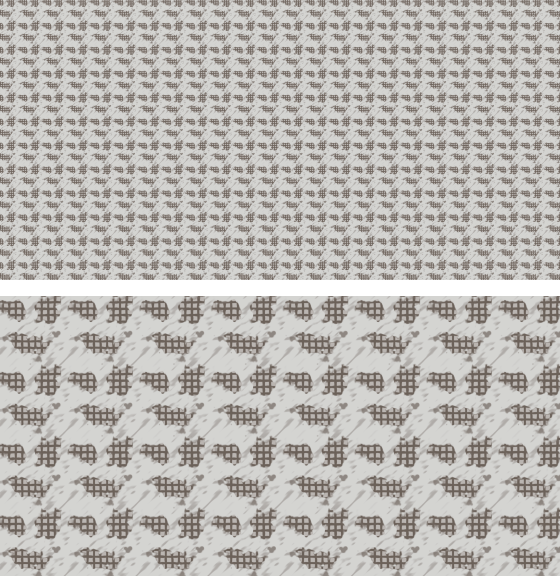
Top: the whole. Bottom: its middle third, enlarged.
This pattern is drawn by a WebGL 2 fragment shader. Its source:

```glsl
#version 300 es
precision highp float;
// Pale worn ground with torn scraps of dark mesh, repeated on a square tile.
// Each tile holds three noisy superellipses filled with a woven grid,
// plus crumbs and faint flecks made from noise that wraps with the tile.

#define ROWS 11.7        // tiles down the canvas
#define MESH 11.0        // mesh cells along a tile side
#define THREAD 0.36      // thread width as a share of a cell
#define RAGGED 0.09      // roughness of torn edges
#define FLECKS 0.75      // strength of the wear on the ground
#define SAMPLES 4        // supersampling per axis

uniform vec2 u_resolution;
out vec4 fragColor;

const vec3 GROUND = vec3(0.83, 0.83, 0.82);
const vec3 FLECK = vec3(0.64, 0.62, 0.605);
const vec3 HOLE = vec3(0.73, 0.71, 0.695);
const vec3 THREAD_COLOR = vec3(0.42, 0.38, 0.35);
const vec3 RIM = vec3(0.49, 0.455, 0.43);

float hash(vec2 p) {
    p = fract(p * vec2(0.1731, 0.3173));
    p += dot(p, p.yx + 19.19);
    return fract((p.x + p.y) * p.x * 7.31);
}

// Value noise that wraps with the unit tile; freq must be whole
float tileNoise(vec2 p, vec2 freq) {
    vec2 q = p * freq;
    vec2 i = floor(q);
    vec2 f = fract(q);
    f = f * f * (3.0 - 2.0 * f);
    vec2 a = mod(i, freq);
    vec2 b = mod(i + 1.0, freq);
    return mix(mix(hash(a), hash(vec2(b.x, a.y)), f.x),
               mix(hash(vec2(a.x, b.y)), hash(b), f.x), f.y);
}

// Approximate distance to a tilted superellipse in the nearest tile
float scrapDistance(vec2 p, vec2 center, vec2 radius, float tilt, float power) {
    vec2 d = p - center;
    d -= round(d);
    float c = cos(tilt), s = sin(tilt);
    d = abs(mat2(c, -s, s, c) * d) / radius;
    float r = pow(pow(d.x, power) + pow(d.y, power), 1.0 / power);
    return (r - 1.0) * min(radius.x, radius.y);
}

vec3 shade(vec2 p) {
    float coarse = tileNoise(p, vec2(10.0)) - 0.5;
    float fine = tileNoise(p, vec2(25.0)) - 0.5;

    // Large scraps: block, slanted leaf, wide oval
    float d = scrapDistance(p, vec2(0.77, 0.75), vec2(0.16, 0.205), -0.15, 3.0);
    d = min(d, scrapDistance(p, vec2(0.28, 0.765), vec2(0.195, 0.125), -0.4, 2.0));
    d = min(d, scrapDistance(p, vec2(0.52, 0.28), vec2(0.26, 0.13), -0.15, 2.0));
    d += RAGGED * (coarse + 0.8 * fine);

    // Crumbs beside the scraps
    float crumb = scrapDistance(p, vec2(0.89, 0.42), vec2(0.06, 0.05), 0.3, 2.0);
    crumb = min(crumb, scrapDistance(p, vec2(0.62, 0.06), vec2(0.07, 0.03), 0.5, 2.0));
    crumb = min(crumb, scrapDistance(p, vec2(0.18, 0.36), vec2(0.05, 0.025), -0.4, 2.0));
    crumb += 0.05 * fine;

    // Ground with short slanted flecks, denser near torn edges
    float wear = tileNoise(vec2(p.x - p.y, p.y), vec2(19.0, 14.0));
    float fringe = 1.0 - smoothstep(0.0, 0.10, d);
    float fleck = smoothstep(0.68 - 0.22 * fringe, 0.95, wear);
    vec3 color = mix(GROUND, FLECK, fleck * FLECKS);

    // Woven mesh with slightly uneven threads
    vec2 cell = abs(fract(p * MESH + 0.1 * coarse) - 0.5);
    float thread = 0.5 * THREAD * (1.0 + 0.5 * fine);
    float weave = 1.0 - smoothstep(thread - 0.05, thread + 0.05, min(cell.x, cell.y));
    vec3 mesh = mix(HOLE, THREAD_COLOR, weave);
    float rim = smoothstep(-0.035, -0.01, d) * smoothstep(-0.2, 0.3, fine);
    mesh = mix(mesh, RIM, 0.6 * rim);

    color = mix(color, mesh, 1.0 - smoothstep(-0.015, 0.015, d));
    return mix(color, RIM, 0.8 * (1.0 - smoothstep(-0.015, 0.015, crumb)));
}

void main() {
    // Average a grid of samples so the fine mesh stays smooth
    vec3 total = vec3(0.0);
    for (int y = 0; y < SAMPLES; y++) {
        for (int x = 0; x < SAMPLES; x++) {
            vec2 offset = (vec2(x, y) + 0.5) / float(SAMPLES) - 0.5;
            vec2 p = (gl_FragCoord.xy + offset - 0.5 * u_resolution) / u_resolution.y;
            total += shade(p * ROWS);
        }
    }
    fragColor = vec4(total / float(SAMPLES * SAMPLES), 1.0);
}
```
